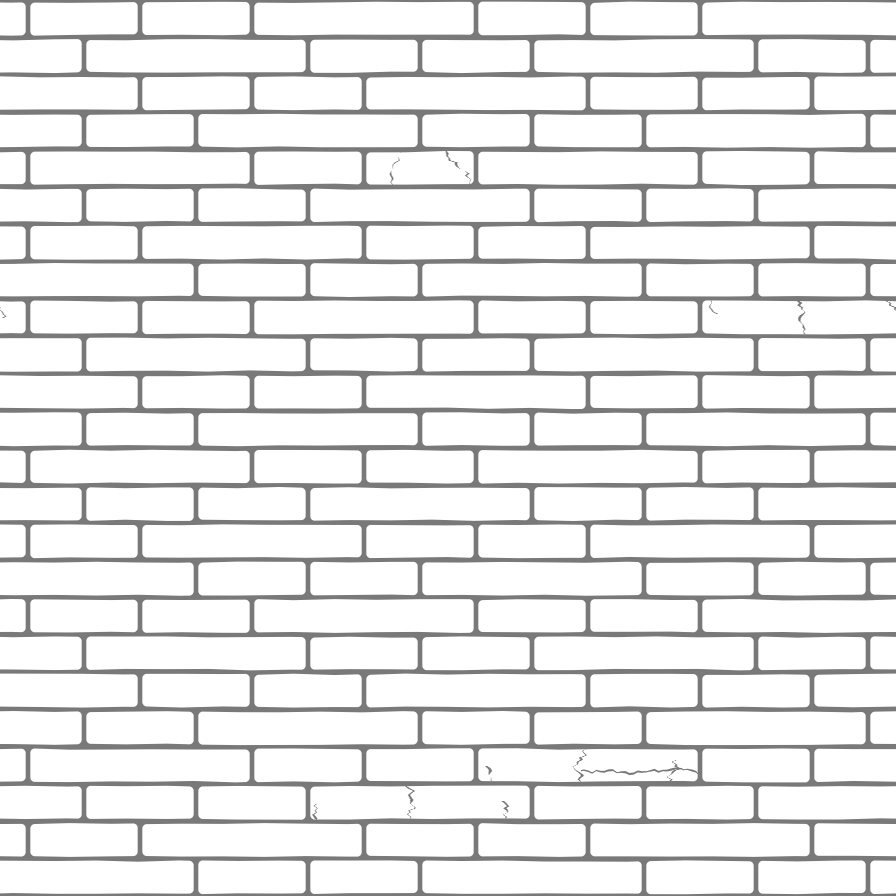
Write a WebGL 2 fragment shader that draws this pattern.

```glsl
#version 300 es
precision highp float;
// White bricks with rounded corners and grey mortar: 24 courses, each repeating
// long-short-short twice and shifted by a fixed step, so the wall tiles.
// Joints are slightly uneven and a few worn bricks carry jagged hairline cracks.
uniform vec2 u_resolution;
out vec4 fragColor;

float hash(float n) {
    return fract(sin(n * 127.1) * 4375.85);
}

// Jagged 1D noise: random heights joined by straight lines
float jagged(float t) {
    return mix(hash(floor(t)), hash(floor(t) + 1.0), fract(t));
}

float roundedBox(vec2 p, vec2 halfSize, float radius) {
    vec2 d = abs(p) - halfSize + radius;
    return length(max(d, 0.0)) + min(max(d.x, d.y), 0.0) - radius;
}

// Coverage of the cracks at a point measured from the brick's lower left corner
float cracks(vec2 q, float len, float seed, float branch, float pixel) {
    bool isLong = len > 4.0;
    float ink = 0.0;
    for (int i = 0; i < (isLong ? 3 : 2); i++) {
        float k = float(i);
        float s = seed * 3.0 + k * 37.0;
        float start = isLong ? 0.3 + 2.5 * k : 0.8 + 1.8 * k;
        float path = start + (hash(s) - 0.5) * 1.2 * (q.y - 0.5)
            + 0.35 * (jagged(q.y * 5.0 + s) - 0.5)
            + 0.14 * (jagged(q.y * 17.0 + s) - 0.5);
        float width = 0.035 * jagged(q.y * 9.0 + s + 50.0) - 0.004;

        // Outer cracks of long bricks stop part of the way
        float reach = isLong && i != 1 ? 0.35 + 0.3 * hash(s + 2.0) : 1.0;
        float fromEdge = abs(q.y - step(0.5, hash(s + 3.0)));
        float line = clamp((width - 0.7 * abs(q.x - path)) / pixel + 0.5, 0.0, 1.0);
        ink = max(ink, line * step(fromEdge, reach) * step(0.0, width));
    }

    // Side branch running along the brick to its right end
    float height = 0.2 + 0.2 * jagged(q.x * 2.0 + seed) + 0.08 * jagged(q.x * 9.0 + seed);
    float thickness = 0.012 + 0.02 * jagged(q.x * 5.0 + seed);
    float side = clamp((thickness - abs(q.y - height)) / pixel + 0.5, 0.0, 1.0);
    return max(ink, branch * side * step(2.8, q.x));
}

void main() {
    // One unit is the height of a course
    vec2 p = gl_FragCoord.xy / u_resolution * 24.0;
    float pixel = 24.0 / min(u_resolution.x, u_resolution.y);
    float row = 23.0 - floor(p.y);

    // Each 12-unit run: one long brick (6) and two short ones (3)
    float x = mod(p.x - 0.75 - 1.5 * (4.0 + 5.0 * row), 12.0);
    float left = x < 6.0 ? 0.0 : x < 9.0 ? 6.0 : 9.0;
    float len = x < 6.0 ? 6.0 : 3.0;
    vec2 q = vec2(x - left, fract(p.y));
    float column = mod(floor((p.x - q.x) / 1.5), 16.0);
    float seed = column + row * 17.0;

    // Uneven upper and lower edges
    float edgeSeed = seed * 13.0 + 7.0 * step(0.5, q.y);
    float wobble = 0.04 * (jagged(q.x * 0.9 + edgeSeed) - 0.5);
    vec2 halfSize = vec2(len, 1.0) * 0.5 - vec2(0.0625, 0.0625 + wobble);
    float brick = roundedBox(q - vec2(len, 1.0) * 0.5, halfSize, 0.12);
    float ink = clamp(brick / pixel + 0.5, 0.0, 1.0);

    // Worn bricks: column, row, side branch
    vec3 worn[4] = vec3[4](vec3(6, 4, 0), vec3(12, 8, 0), vec3(8, 20, 1), vec3(5, 21, 0));
    for (int i = 0; i < 4; i++) {
        if (distance(worn[i].xy, vec2(column, row)) < 0.5) {
            ink = max(ink, cracks(q, len, seed, worn[i].z, pixel));
        }
    }

    vec3 brickWhite = vec3(1.0);
    vec3 mortarGrey = vec3(0.475);
    fragColor = vec4(mix(brickWhite, mortarGrey, ink), 1.0);
}
```
